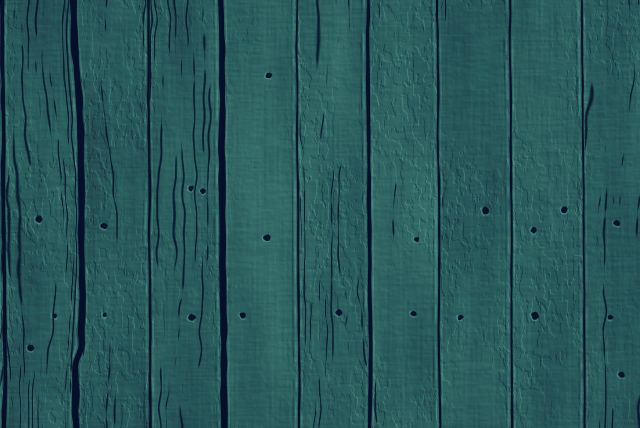
A Shadertoy shader for this texture:

```glsl
// Weathered teal boards: nine upright planks parted by dark, uneven joints.
// Value noise drives one tone per point (grain, embossed peeling paint, edge
// bevels); cracks, joints and nail holes are then laid over it as dark lines.

const float PITCH = 0.169;          // plank width, in canvas heights
const float FIRST_JOINT = 0.18;     // joint between planks 0 and 1
const vec3 GAP_COLOR   = vec3(0.02, 0.06, 0.16);
const vec3 SHADE_COLOR = vec3(0.10, 0.22, 0.27);
const vec3 PAINT_COLOR = vec3(0.16, 0.36, 0.36);
const vec3 LIGHT_COLOR = vec3(0.25, 0.49, 0.46);

// Half width of the joint left of each plank, and how cracked the plank is
const float JOINT_WIDTH[10] = float[10](0.0018, 0.0075, 0.0028, 0.0072, 0.0024,
                                        0.0042, 0.0025, 0.0025, 0.0022, 0.0022);
const float CRACKING[10] = float[10](0.85, 0.42, 0.75, 0.12, 0.55,
                                     0.28, 0.15, 0.12, 0.55, 0.3);

float hash(vec2 p) {
    vec3 q = fract(p.xyx * 0.1031);
    q += dot(q, q.yzx + 33.33);
    return fract((q.x + q.y) * q.z);
}

float noise(vec2 p) {
    vec2 i = floor(p), f = fract(p);
    f = f * f * (3.0 - 2.0 * f);
    return mix(mix(hash(i), hash(i + vec2(1, 0)), f.x),
               mix(hash(i + vec2(0, 1)), hash(i + vec2(1, 1)), f.x), f.y);
}

float fbm(vec2 p) {
    float sum = 0.0, amp = 0.5;
    for (int i = 0; i < 4; i++) {
        sum += amp * noise(p);
        p = p * 2.03 + 17.3;
        amp *= 0.5;
    }
    return sum / 0.9375;
}

// Antialiased coverage of a stroke of half width w at distance d
float stroke(float d, float w, float px) {
    return clamp((w - abs(d)) / px + 0.5, 0.0, 1.0) * min(1.0, 2.0 * w / px);
}

// Joint k at height y: slight lean and wobble, the first one bows to the right
float jointX(float k, float y) {
    float x = FIRST_JOINT + PITCH * (k - 1.0) - 0.006 * (y - 0.5);
    x += 0.011 * max(0.0, 1.0 - abs(k - 4.3) / 1.7);
    x += 0.003 * (noise(vec2(k * 7.0, y * 9.0)) - 0.5);
    float bow = smoothstep(0.14, 0.2, y) * (1.0 - smoothstep(0.65, 1.0, y));
    return x + (k == 1.0 ? 0.016 * bow - 0.006 : 0.0);
}

// Paint relief: wood grain plus the plateaus of blistered, peeling paint
float relief(vec2 p, float peeling) {
    float grain = noise(p * vec2(170.0, 14.0)) * 0.35 + noise(p * vec2(120.0, 160.0)) * 0.25;
    float flakes = smoothstep(0.45, 0.55, fbm(p * vec2(75.0, 38.0)));
    return grain + flakes * peeling;
}

// Broken strands that bend together along the grain
float cracks(vec2 p, float amount, float seed, float px) {
    const float DENSITY = 62.0;
    float s = p.x * DENSITY + 3.5 * noise(vec2(p.x * 9.0 + seed, p.y * 2.2))
            + 0.5 * noise(vec2(p.x * 30.0, p.y * 22.0));
    float id = floor(s);
    float d = (fract(s) - 0.3 - 0.4 * hash(vec2(id, seed))) / DENSITY;
    float run = noise(vec2(id * 5.3 + seed, p.y * 4.0)) * 0.75 + noise(vec2(id, p.y * 32.0)) * 0.25;
    float open = smoothstep(0.85 - 0.5 * amount, 1.05 - 0.5 * amount, run);
    return stroke(d, 0.0019 * open, px) * step(0.01, open);
}

void mainImage(out vec4 fragColor, in vec2 fragCoord) {
    vec2 p = fragCoord / iResolution.y;
    float px = 1.0 / iResolution.y;

    // Plank index and distances to its two joints
    float k = floor((p.x - FIRST_JOINT) / PITCH) + 1.0;
    if (p.x < jointX(k, p.y)) k -= 1.0;
    else if (p.x > jointX(k + 1.0, p.y)) k += 1.0;
    float left = p.x - jointX(k, p.y), right = jointX(k + 1.0, p.y) - p.x;
    int plank = clamp(int(k), 0, 8);
    vec2 q = p + vec2(0.0, k * 3.7);

    // Painted surface, lit from the upper right
    float edge = exp(-min(left, right) / 0.022);
    float peeling = 0.12 + 0.6 * smoothstep(0.4, 0.72, fbm(q * vec2(9.0, 4.0)) + 0.2 * edge);
    float tone = 0.56 + 0.14 * (hash(vec2(k, 4.0)) - 0.5);
    tone += 0.5 * (fbm(q * vec2(14.0, 3.0)) - 0.5) + 0.16 * (noise(q * vec2(30.0, 230.0)) - 0.5);
    tone += 0.55 * (relief(q, peeling) - relief(q + vec2(0.0024, 0.0018), peeling));
    tone -= 0.22 * dot(p - vec2(0.85, 0.5), p - vec2(0.85, 0.5));

    // Bevelled rims beside the joints
    float leftWidth = JOINT_WIDTH[plank], rightWidth = JOINT_WIDTH[plank + 1];
    float wear = noise(q * vec2(20.0, 45.0));
    tone += 0.5 * wear * stroke(left - leftWidth - 0.004, 0.0018, px);
    tone += 0.55 * wear * stroke(right - rightWidth - 0.005, 0.002, px);
    tone -= 0.45 * wear * stroke(right - rightWidth - 0.011, 0.0012, px);

    // Cracks and joints
    float dark = 0.85 * cracks(p, CRACKING[plank], k * 13.0, px);
    float ragged = 0.75 + 0.5 * noise(vec2(k, p.y * 26.0));
    dark = max(dark, stroke(left, leftWidth * ragged, px));
    dark = max(dark, stroke(right, rightWidth * ragged, px));

    // Nail holes in two rows plus a stray one, each with a chipped bright rim
    for (int row = 0; row < 3; row++) {
        vec2 seed = vec2(k * 3.0 + 5.0, float(row) * 11.0 + 2.0);
        float spread = row == 0 ? 0.02 : row == 1 ? 0.16 : 0.9;
        float y = (row == 0 ? 0.26 : 0.52) + spread * (hash(seed) - 0.5);
        vec2 d = p - vec2(jointX(k, y) + PITCH * mix(0.25, 0.8, hash(seed + 31.0)), y);
        float present = step(row == 2 ? 0.55 : 0.15, hash(seed + 57.0));
        float radius = mix(0.005, 0.0085, hash(seed + 83.0));
        float r = length(d) + 0.004 * (noise(p * 150.0) - 0.5);
        tone += 0.5 * present * stroke(r - radius - 0.002, 0.0018, px) * smoothstep(0.004, -0.006, d.x + d.y);
        dark = max(dark, 0.95 * present * stroke(r, radius, px));
    }

    vec3 color = mix(SHADE_COLOR, PAINT_COLOR, clamp(tone * 2.0, 0.0, 1.0));
    color = mix(color, LIGHT_COLOR, clamp(tone * 2.0 - 1.0, 0.0, 1.3));
    fragColor = vec4(mix(color, GAP_COLOR, dark), 1.0);
}
```
